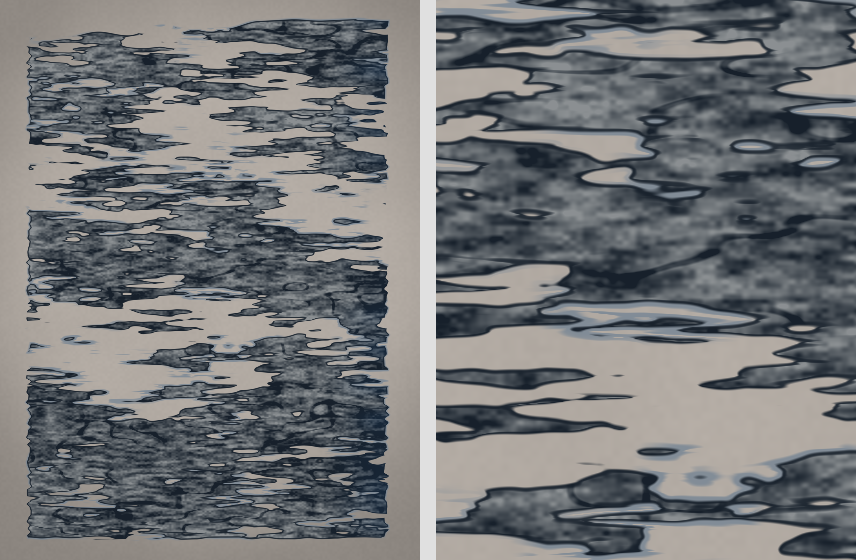
Left: the whole. Right: its middle third, enlarged.
This texture is drawn by a Shadertoy shader. Its source:

```glsl
// Two-block woodcut print of rippling water: dark grained ink with pale blue fringes on paper.
#define PAPER vec3(0.70, 0.67, 0.64)
#define INK_DARK vec3(0.09, 0.12, 0.155)
#define INK_WORN vec3(0.57, 0.58, 0.58)
#define DEEP_BLUE vec3(0.09, 0.20, 0.32)
#define PALE_BLUE vec3(0.46, 0.52, 0.58)
#define CARVE_LEVEL 0.445
#define FINGER_LENGTH 0.15
#define OUTLINE_WIDTH 0.0042
#define FRINGE_WIDTH 0.006
#define SOFTNESS 0.0012

float hash(vec2 p) {
    return fract(sin(dot(p, vec2(127.1, 311.7))) * 43758.5453);
}

float noise(vec2 p) {
    vec2 cell = floor(p), f = fract(p);
    f = f * f * (3.0 - 2.0 * f);
    return mix(mix(hash(cell), hash(cell + vec2(1, 0)), f.x),
               mix(hash(cell + vec2(0, 1)), hash(cell + vec2(1, 1)), f.x), f.y);
}

// Soft elliptical patch, 1 at its centre
float patchAt(vec2 p, vec2 centre, vec2 size) {
    vec2 q = (p - centre) / size;
    return exp(-dot(q, q));
}

// Height of the carved block: positive where it holds ink
float relief(vec2 p) {
    float finger = noise(p * vec2(6.0, 115.0)) - 0.5;
    vec2 q = p + vec2(FINGER_LENGTH * finger, 0.0);
    q.y += 0.03 * (noise(p * vec2(5.0, 8.0)) - 0.5);
    q.y += 0.008 * (noise(p * vec2(38.0, 50.0)) - 0.5);
    float calm = smoothstep(0.48, 0.2, p.y);
    float broad = noise(vec2(q.x * 3.6, (q.y + 0.22 * q.x) * 11.0) + 7.3);
    float ripple = noise(q * vec2(11.0, 38.0) + 31.7);
    float streak = noise((p + 0.3 * (q - p)) * vec2(17.0, 92.0) + 53.1);
    float chip = noise(p * vec2(50.0, 150.0) + 11.9);
    float height = mix(0.36, 0.24, calm) * broad
                 + mix(0.30, 0.40, calm) * ripple
                 + mix(0.27, 0.29, calm) * streak + 0.07 * chip;
    float cut = CARVE_LEVEL - 0.07 * calm
              + 0.11 * patchAt(p, vec2(0.25, 0.58), vec2(0.32, 0.17))
              + 0.09 * patchAt(p, vec2(0.33, 1.04), vec2(0.38, 0.09));
    return height - cut;
}

// Approximate signed distance to the carved outline
float carvedDistance(vec2 p) {
    float e = 0.001;
    float h = relief(p);
    vec2 slope = vec2(relief(p + vec2(e, 0)) - h, relief(p + vec2(0, e)) - h) / e;
    return h / max(length(slope), 5.0);
}

// Signed distance inside the ragged rectangle of the block
float blockDistance(vec2 p) {
    float left = p.x - 0.062 - 0.012 * noise(vec2(3.0, p.y * 120.0));
    float right = 0.926 - 0.012 * noise(vec2(9.0, p.y * 110.0)) - p.x;
    float top = 1.235 + 0.045 * p.x + 0.022 * noise(vec2(p.x * 13.0, 5.0)) - p.y;
    float bottom = p.y - 0.048 - 0.006 * noise(vec2(p.x * 30.0, 2.0));
    return min(min(left, right), min(top, bottom));
}

vec3 paperColor(vec2 p) {
    float shade = smoothstep(0.36, 0.78, length((p - vec2(0.52, 0.72)) * vec2(1.0, 0.95)));
    float mottle = noise(p * 9.0) - 0.5 + 0.8 * (noise(p * 170.0) - 0.5);
    return PAPER * (1.0 - 0.21 * shade + 0.03 * mottle);
}

vec3 inkColor(vec2 p, float d) {
    // Wavy wood grain, flecks and uneven wear
    float wave = 0.012 * noise(p * vec2(18.0, 26.0));
    float grain = noise(vec2(p.x * 42.0, (p.y + wave) * 170.0));
    float blot = noise(p * vec2(15.0, 48.0) + 17.0);
    float wear = noise(p * vec2(4.0, 5.0) + 41.0);
    float fleck = noise(p * vec2(190.0, 260.0));
    float tone = 0.59 + 0.85 * (grain - 0.5) + 0.40 * (blot - 0.5)
               + 0.45 * (wear - 0.5) + 0.40 * (fleck - 0.5);
    // Thin broken contour lines left by shallow cuts
    float contour = abs(noise((p + vec2(0.0, wave)) * vec2(17.0, 52.0) + 83.0) - 0.5);
    float broken = smoothstep(0.35, 0.6, noise(p * vec2(14.0, 30.0) + 61.0));
    tone -= 0.50 * broken * smoothstep(0.10, 0.03, contour);
    float side = smoothstep(0.76, 0.94, p.x);
    tone -= 0.18 * side;
    // Ink squeezed into a dark line along every cut
    float rim = 1.0 - smoothstep(OUTLINE_WIDTH * 0.4, OUTLINE_WIDTH, d);
    tone = clamp(tone, 0.0, 1.0) * (1.0 - 0.85 * rim);
    vec3 ink = mix(INK_DARK, INK_WORN, tone);
    float blue = 0.08 + 0.45 * side * noise(p * vec2(9.0, 24.0) + 3.0);
    return mix(ink, DEEP_BLUE + 0.15 * tone, blue);
}

void mainImage(out vec4 fragColor, in vec2 fragCoord) {
    vec2 p = fragCoord / iResolution.x;
    float block = blockDistance(p);
    float d = min(carvedDistance(p), block);
    float soft = max(SOFTNESS, 0.5 / iResolution.x);

    // Pale blue first block, showing past the dark one in patches
    vec3 color = paperColor(p);
    float patches = smoothstep(0.42, 0.66, noise(p * vec2(11.0, 25.0) + 71.0));
    float fringe = smoothstep(-FRINGE_WIDTH, -0.4 * FRINGE_WIDTH, d) * patches;
    fringe *= smoothstep(-0.006, 0.0, block);
    color = mix(color, PALE_BLUE, 0.8 * fringe);

    // Dark second block
    color = mix(color, inkColor(p, d), smoothstep(-soft, soft, d));
    fragColor = vec4(color, 1.0);
}
```
